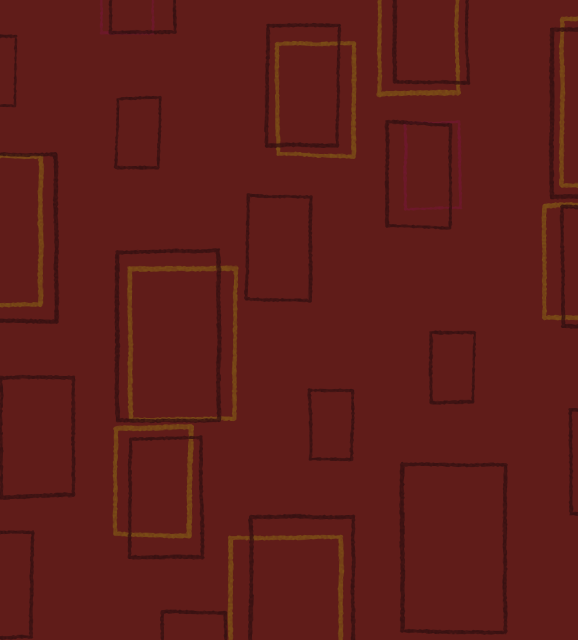
A Shadertoy shader for this pattern:

```glsl
const vec3 GROUND  = vec3(0.376, 0.110, 0.098);
const vec3 DARK    = vec3(0.205, 0.062, 0.064);
const vec3 OCHRE   = vec3(0.480, 0.300, 0.085);
const vec3 MAGENTA = vec3(0.445, 0.090, 0.190);

const vec2  CELL         = vec2(0.225, 0.272);               // one dark frame per cell
const vec2  GRID_SHIFT   = vec2(0.085, 0.06);
const vec4  FRAME_WIDTHS = vec4(0.066, 0.098, 0.113, 0.159); // four size classes
const float FRAME_ASPECT = 1.65;
const float JITTER       = 0.85;
const float OCHRE_SHARE  = 0.8;
const float MAGENTA_SHARE = 0.55;
const float ACCENT_OFFSET = 0.027;
const float DARK_PEN = 0.0030, OCHRE_PEN = 0.0034, MAGENTA_PEN = 0.0021; // half widths
const float CORNER_WOBBLE = 0.0045;
const float EDGE_ROUGHNESS = 0.0018;
const float GRAIN_SCALE  = 360.0;

vec2 hash22(vec2 p) {
    vec3 q = fract(p.xyx * vec3(0.1031, 0.1030, 0.0973));
    q += dot(q, q.yzx + 33.33);
    return fract((q.xx + q.yz) * q.zy);
}

float noise(vec2 p) {
    vec2 i = floor(p), f = fract(p);
    f = f * f * (3.0 - 2.0 * f);
    float low  = mix(hash22(i).x, hash22(i + vec2(1, 0)).x, f.x);
    float high = mix(hash22(i + vec2(0, 1)).x, hash22(i + vec2(1, 1)).x, f.x);
    return mix(low, high, f.y);
}

float segment(vec2 p, vec2 a, vec2 b) {
    vec2 pa = p - a, ba = b - a;
    return length(pa - ba * clamp(dot(pa, ba) / dot(ba, ba), 0.0, 1.0));
}

// Corner k of a hand-drawn frame, counted around the outline
vec2 corner(int k, vec2 halfSize, vec2 seed) {
    vec2 side = vec2(k == 1 || k == 2 ? 1.0 : -1.0, k >= 2 ? 1.0 : -1.0);
    return side * halfSize + (hash22(seed + float(k) * 7.3) - 0.5) * CORNER_WOBBLE;
}

// Coverage of four loose strokes, each with its own pressure
float frame(vec2 p, vec2 halfSize, float pen, vec2 seed, float rough, float blur) {
    float d = 1.0;
    for (int k = 0; k < 4; k++) {
        vec2 a = corner(k, halfSize, seed);
        vec2 b = corner((k + 1) % 4, halfSize, seed);
        float pressure = mix(0.82, 1.18, hash22(seed + float(k) * 3.7 + 50.0).y);
        d = min(d, segment(p, a, b) - pen * pressure);
    }
    return 1.0 - smoothstep(-blur, blur, d + rough);
}

void mainImage(out vec4 fragColor, in vec2 fragCoord) {
    vec2 p = fragCoord / iResolution.y;
    float blur = max(0.75 / iResolution.y, 0.0009);

    // Grain and slow drift of the pen
    float grain = noise(p * GRAIN_SCALE);
    float rough = (noise(p * GRAIN_SCALE * 0.8 + 91.0) - 0.5) * EDGE_ROUGHNESS;
    vec2 drift = (vec2(noise(p * 26.0), noise(p * 26.0 + 40.0)) - 0.5) * 0.0022;
    vec2 g = p + GRID_SHIFT + drift;

    float dark = 0.0, ochre = 0.0, magenta = 0.0;
    float column = floor(g.x / CELL.x);
    for (int i = -1; i <= 1; i++) {
        // Each column is staggered on its own
        float x = column + float(i);
        float stagger = CELL.y * fract(x * 0.41 + 0.15 * hash22(vec2(x, 5.0)).x);
        float row = floor((g.y - stagger) / CELL.y);
        for (int j = -1; j <= 1; j++) {
            vec2 id = vec2(x, row + float(j));
            vec2 seed = id + 20.0;
            float kind = mod(2.0 * id.x + id.y + step(0.5, hash22(vec2(x, 9.0)).y), 4.0);

            // Dark frame
            float width = FRAME_WIDTHS[int(kind)];
            vec2 size = vec2(width, width * FRAME_ASPECT);
            vec2 place = (hash22(seed) - 0.5) * JITTER * (CELL - size);
            vec2 q = g - (id + 0.5) * CELL - vec2(0.0, stagger) - place;
            float pen = DARK_PEN * mix(0.75, 1.0, kind / 3.0);
            dark = max(dark, frame(q, size * 0.5, pen, seed, rough, blur));

            // Shifted coloured companion
            vec2 pick = hash22(seed + 130.0);
            vec2 way = hash22(seed + 210.0) - 0.5;
            q -= ACCENT_OFFSET * sign(way) * mix(vec2(0.7, 0.4), vec2(1.0), abs(way) * 2.0);
            if (kind > 1.5 && pick.x < OCHRE_SHARE) {
                vec2 accent = size * mix(vec2(0.95, 0.84), vec2(1.14, 1.0), pick.y);
                ochre = max(ochre, frame(q, accent * 0.5, OCHRE_PEN, seed + 300.0, rough, blur));
            } else if (kind > 0.5 && kind < 1.5 && pick.x < MAGENTA_SHARE) {
                magenta = max(magenta, frame(q, size * 0.42, MAGENTA_PEN, seed + 400.0, rough, blur));
            }
        }
    }

    // Layers: coloured frames below, dark frames above
    float ink = mix(0.68, 1.0, grain);
    vec3 color = mix(GROUND, OCHRE, ochre * ink);
    color = mix(color, MAGENTA, magenta * ink * 0.85);
    color = mix(color, DARK, dark * ink * 0.95);
    fragColor = vec4(color, 1.0);
}
```
